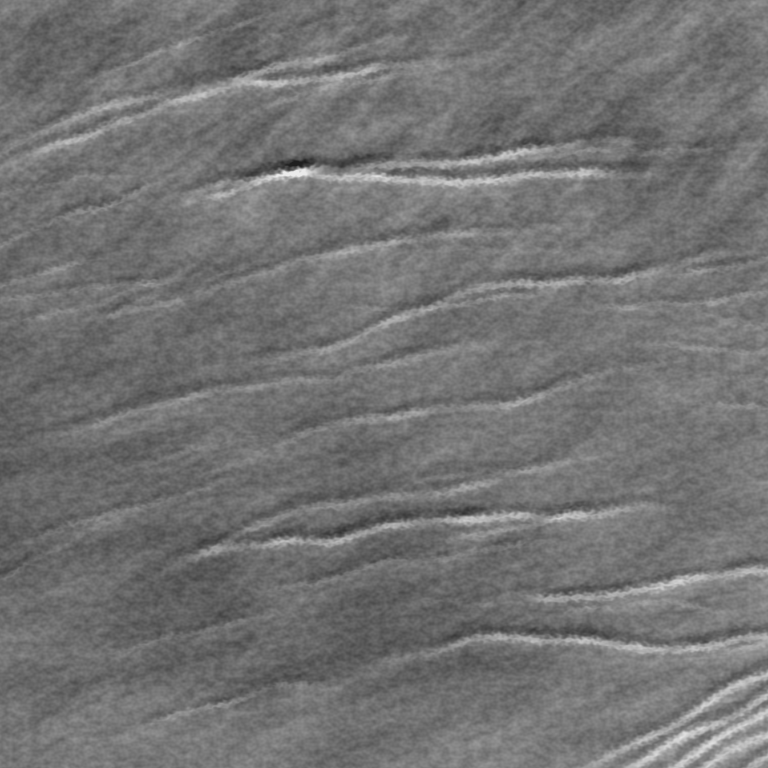
Reproduce this texture procedurally as a Shadertoy shader.

```glsl
// Grey windswept relief: thin bright ridges with shadowed upper edges cross a
// mottled, obliquely streaked ground. Ridges are bent lines scattered by hash;
// the ground is gradient noise stretched along two slanting directions.

const float BASE_GREY = 0.445;
const float STREAK_GAIN = 0.105;
const float GRAIN_GAIN = 0.085;
const float CLOUD_GAIN = 0.07;
const float MAIN_GAIN = 0.23;
const float MINOR_GAIN = 0.085;
const float CORNER_GAIN = 0.34;
const float MAIN_WIDTH = 0.0052;
const float MINOR_WIDTH = 0.0038;
const float STEEP_ANGLE = 0.70;
const float SHALLOW_ANGLE = 0.36;
const float CORNER_SLOPE = 0.52;

float hash(vec2 p) {
    vec3 q = fract(p.xyx * 0.1031);
    q += dot(q, q.yzx + 33.33);
    return fract((q.x + q.y) * q.z);
}

vec2 gradient(vec2 cell) {
    float a = 6.2832 * hash(cell + 57.0);
    return vec2(cos(a), sin(a));
}

float noise(vec2 p) {
    vec2 i = floor(p), f = p - i;
    vec2 u = f * f * f * (f * (f * 6.0 - 15.0) + 10.0);
    vec2 e = vec2(1.0, 0.0);
    float low = mix(dot(gradient(i), f), dot(gradient(i + e), f - e), u.x);
    float high = mix(dot(gradient(i + e.yx), f - e.yx),
                     dot(gradient(i + 1.0), f - 1.0), u.x);
    return mix(low, high, u.y);
}

float fbm(vec2 p) {
    float sum = 0.0, amp = 1.0;
    for (int i = 0; i < 4; i++) {
        sum += amp * noise(p);
        p = p * 1.93 + 17.3;
        amp *= 0.65;
    }
    return sum;
}

// Noise stretched along a direction
float streaks(vec2 p, float angle) {
    float c = cos(angle), s = sin(angle);
    vec2 q = vec2(c * p.x + s * p.y, c * p.y - s * p.x);
    q.y += 0.02 * noise(q * 5.0);
    return fbm(q * vec2(6.0, 24.0));
}

// Bright crest, dark edge above it, faint glow below
float crest(float d, float width) {
    float t = d / width;
    float glow = exp(-0.12 * (t + 2.5) * (t + 2.5));
    return exp(-t * t) + 0.18 * glow - 0.5 * exp(-0.6 * (t - 2.2) * (t - 2.2));
}

// Common sweep of the ridges: rising at left, level at right
float sweep(float x) {
    return 0.36 * x - 0.20 * x * x;
}

float ridges(vec2 p, int count, float seed, float width, float reach, float scatter) {
    float sum = 0.0;
    for (int i = 0; i < count; i++) {
        float n = float(i);
        float level = mix(-0.02, 0.88, (n + 0.8 * hash(vec2(n, seed))) / float(count));
        float centre = mix(0.95 - 1.05 * level, 0.5, 0.3)
                     + scatter * (hash(vec2(n, seed + 3.0)) - 0.5);
        float tilt = 0.28 * (hash(vec2(n, seed + 7.0)) - 0.42);
        float row = n * 5.37 + seed;
        float wobble = 0.035 * noise(vec2(p.x * 4.0, row))
                     + 0.009 * noise(vec2(p.x * 15.0, row));
        float d = p.y - level - sweep(p.x) - tilt * (p.x - centre) - wobble;
        float taper = 1.0 - smoothstep(0.35, 1.0, abs(p.x - centre) / reach);
        float gain = mix(0.45, 1.1, hash(vec2(n, seed + 11.0)));
        gain *= 1.0 + 0.9 * noise(vec2(p.x * 19.0, row + 2.0));
        sum += gain * taper * crest(d, width);
    }
    return sum;
}

// Tight steep folds in the lower right corner
float cornerFolds(vec2 p) {
    float sum = 0.0;
    for (int i = 0; i < 5; i++) {
        float n = float(i);
        float wave = 0.016 * noise(vec2(p.x * 11.0, n * 3.7));
        float d = p.y - CORNER_SLOPE * (p.x - 0.765 - 0.052 * n) - wave;
        float fade = smoothstep(0.70 + 0.02 * n, 0.86 + 0.02 * n, p.x);
        sum += fade * mix(0.6, 1.0, hash(vec2(n, 5.0))) * crest(d, 0.0062);
    }
    return sum;
}

void mainImage(out vec4 fragColor, in vec2 fragCoord) {
    vec2 p = fragCoord / iResolution.xy;

    // Broad light and dark areas
    float grey = BASE_GREY + 0.05 * (p.x - 0.5) + CLOUD_GAIN * noise(p * 3.2 + 4.0);
    vec2 hollow = (p - vec2(0.33, 0.24)) * vec2(2.6, 4.5);
    grey += 0.055 * smoothstep(0.16, 0.0, p.y) - 0.05 * exp(-dot(hollow, hollow));

    // Streaked ground, steeper and rougher toward the top
    float upper = smoothstep(0.35, 0.8, p.y + 0.15 * noise(p * 4.0));
    float ground = mix(streaks(p, SHALLOW_ANGLE), streaks(p + 3.0, STEEP_ANGLE), upper);
    grey += STREAK_GAIN * ground * mix(0.85, 1.15, upper);
    grey += 0.05 * upper * fbm(p * vec2(13.0, 20.0));

    // Fine grain
    grey += GRAIN_GAIN * (noise(p * vec2(75.0, 120.0)) + 0.7 * noise(p * vec2(190.0, 230.0)));

    // Ridges with ragged edges
    vec2 ragged = p + vec2(0.0, 0.005 * noise(p * vec2(150.0, 210.0)));
    grey += MAIN_GAIN * ridges(ragged, 12, 21.0, MAIN_WIDTH, 0.38, 0.45);
    grey += MINOR_GAIN * ridges(ragged, 34, 64.0, MINOR_WIDTH, 0.17, 1.1);
    grey += CORNER_GAIN * cornerFolds(ragged);

    fragColor = vec4(vec3(clamp(grey, 0.12, 0.92)), 1.0);
}
```
